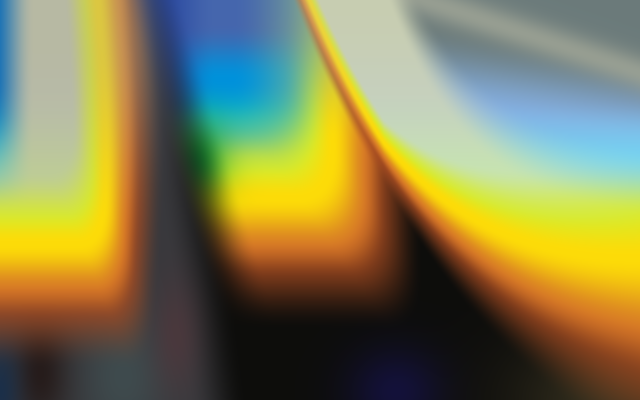
Write a WebGL 2 fragment shader that draws this background.

```glsl
#version 300 es
precision highp float;
// Three soft prismatic light beams, blurred over a dark surface.
uniform vec2 u_resolution;
out vec4 fragColor;

// Soft blob of the given radii around a centre.
float glow(vec2 p, vec2 centre, vec2 radii) {
  vec2 q = (p - centre) / radii;
  return exp(-dot(q, q));
}

float softMin(float a, float b, float k) {
  float h = max(k - abs(a - b), 0.0) / k;
  return min(a, b) - h * h * k * 0.25;
}

// Falling step: 1 below lo, 0 above hi.
float fall(float lo, float hi, float v) {
  return 1.0 - smoothstep(lo, hi, v);
}

// Dispersed edge: ember at depth 0, yellow at 1, then the pale core.
vec3 spectrum(float depth, vec3 pale) {
  vec3 c = mix(vec3(0.66, 0.30, 0.13), vec3(0.84, 0.47, 0.15), smoothstep(-0.1, 0.4, depth));
  c = mix(c, vec3(0.99, 0.86, 0.03), smoothstep(0.25, 0.95, depth));
  c = mix(c, vec3(0.85, 0.92, 0.16), smoothstep(0.95, 1.4, depth));
  return mix(c, pale, smoothstep(1.2, 1.95, depth));
}

float coverage(float depth) {
  return smoothstep(-0.8, 0.35, depth);
}

// Dark surface with a grey veil on the left and faint stains below.
vec3 surface(vec2 p) {
  vec3 c = vec3(0.05, 0.05, 0.043);
  vec3 veil = mix(vec3(0.32, 0.33, 0.37), vec3(0.22, 0.22, 0.235), smoothstep(0.0, 0.5, p.y));
  c = mix(c, veil, fall(-0.07, 0.08, p.x - 0.40 - 0.14 * p.y));
  c = mix(c, vec3(0.25, 0.31, 0.32), 0.8 * glow(p, vec2(0.31, 0.94), vec2(0.11, 0.16)));
  c = mix(c, vec3(0.33, 0.21, 0.23), 0.6 * glow(p, vec2(0.44, 0.84), vec2(0.06, 0.14)));
  c = mix(c, vec3(0.13, 0.08, 0.07), 0.8 * glow(p, vec2(0.10, 0.93), vec2(0.07, 0.14)));
  c = mix(c, vec3(0.08, 0.18, 0.30), 0.8 * glow(p, vec2(0.0, 0.98), vec2(0.05, 0.12)));
  c = mix(c, vec3(0.08, 0.07, 0.27), 0.8 * glow(p, vec2(0.99, 0.98), vec2(0.12, 0.11)));
  return mix(c, vec3(0.21, 0.19, 0.12), glow(p, vec2(1.55, 1.0), vec2(0.25, 0.17)));
}

vec3 leftBeam(vec3 c, vec2 p) {
  float side = (0.325 + 0.02 * sin(4.0 * p.y) - p.x) / 0.085;
  float depth = softMin((0.78 - p.y) / 0.18, side, 0.7);
  vec3 pale = mix(vec3(0.73, 0.76, 0.73), vec3(0.75, 0.82, 0.58), smoothstep(0.2, 0.5, p.y));
  vec3 light = spectrum(depth, pale);
  light = mix(light, vec3(0.70, 0.68, 0.53), 0.45 * fall(0.1, 0.6, p.y));
  // Blue fringe at the canvas edge.
  float fringe = fall(-0.03, 0.085, p.x) * fall(0.28, 0.54, p.y);
  light = mix(light, mix(vec3(0.0, 0.40, 0.72), vec3(0.15, 0.75, 0.82), smoothstep(0.2, 0.45, p.y)), fringe);
  return mix(c, light, coverage(depth));
}

vec3 middleBeam(vec3 c, vec2 p) {
  float depth = softMin((0.675 - p.y) / 0.19, (0.955 - p.x) / 0.13, 0.7);
  vec3 light = spectrum(depth, vec3(0.50, 0.78, 0.52));
  light = mix(light, vec3(0.52, 0.65, 0.58), 0.75 * fall(0.02, 0.36, p.y));
  // Cyan to blue to slate toward the top.
  vec3 cool = mix(vec3(0.08, 0.73, 0.75), vec3(0.0, 0.57, 0.86), fall(0.2, 0.32, p.y));
  cool = mix(cool, vec3(0.27, 0.40, 0.68), fall(0.06, 0.2, p.y));
  cool = mix(cool, vec3(0.17, 0.29, 0.63), fall(0.40, 0.54, p.x));
  light = mix(light, cool, fall(0.25, 0.40, p.y) * fall(0.58, 0.84, p.x));
  light = mix(light, vec3(0.0, 0.57, 0.20), 0.9 * glow(p, vec2(0.49, 0.40), vec2(0.075, 0.10)));
  float leftSide = smoothstep(-0.07, 0.08, p.x - 0.375 - 0.30 * p.y);
  return mix(c, light, leftSide * coverage(depth));
}

vec3 rightBeam(vec3 c, vec2 p) {
  float edge = 1.05 * (1.0 - exp((0.75 - p.x) / 0.42));
  float width = max(0.0875 + 0.345 * (p.x - 1.04), 0.06);
  float depth = (edge - p.y) / width;
  vec3 light = spectrum(depth, mix(vec3(0.77, 0.82, 0.77), vec3(0.78, 0.90, 0.68), smoothstep(0.2, 0.5, p.y)));
  light = mix(light, vec3(0.80, 0.78, 0.58), 0.4 * fall(0.0, 0.4, p.y));
  // Blue haze that fades to grey, crossed by a pale streak.
  float slant = p.y - 0.15 * (p.x - 1.0);
  vec3 haze = mix(vec3(0.42, 0.48, 0.48), vec3(0.52, 0.69, 0.89), smoothstep(0.05, 0.26, slant));
  haze = mix(haze, vec3(0.45, 0.83, 0.95), smoothstep(0.25, 0.42, p.y));
  float streak = (p.y - 0.336 * (p.x - 1.06)) / 0.045;
  haze = mix(haze, vec3(0.63, 0.65, 0.59), 0.8 * exp(-streak * streak));
  float hazeEdge = 0.49 * (1.0 - exp((1.0 - p.x) / 0.21));
  light = mix(light, haze, smoothstep(-0.08, 0.10, hazeEdge - p.y));
  return mix(c, light, coverage(depth));
}

void main() {
  // Canvas units: x runs 0 to 1.6, y runs 0 to 1 downward.
  vec2 uv = gl_FragCoord.xy / u_resolution;
  vec2 p = vec2(1.6 * uv.x, 1.0 - uv.y);
  vec3 c = surface(p);
  c = leftBeam(c, p);
  c = middleBeam(c, p);
  c = rightBeam(c, p);
  fragColor = vec4(c, 1.0);
}
```
